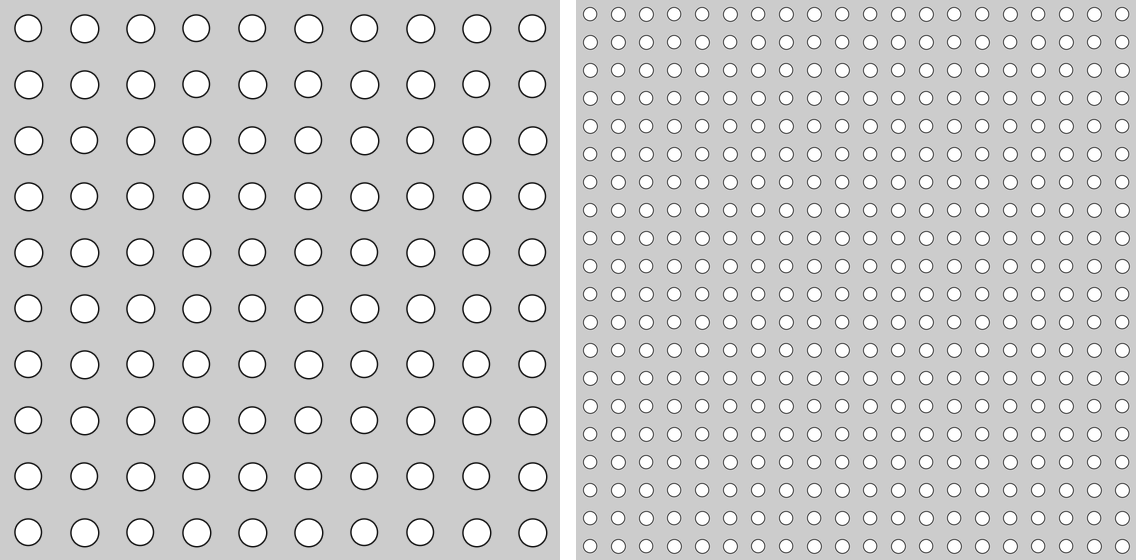
Left, the tile; right, the same tile 2 across and 2 down.
This pattern is drawn by a WebGL 1 fragment shader. Its source:

```glsl
precision highp float;
// Ten by ten grid of white discs with thin dark outlines on grey, in two slightly different sizes.

uniform vec2 u_resolution;

float hash(vec2 cell) {
  vec3 p = fract(vec3(cell.xyx) * vec3(0.1031, 0.1030, 0.0973));
  p += dot(p, p.yzx + 33.33);
  return fract((p.x + p.y) * p.z);
}

// Antialiased coverage of the inside of a distance field
float coverage(float dist, float pixel) {
  return clamp(0.5 - dist / pixel, 0.0, 1.0);
}

void main() {
  vec2 grid = gl_FragCoord.xy / u_resolution * 10.0;
  float pixel = 10.0 / min(u_resolution.x, u_resolution.y);
  vec2 cell = mod(floor(grid), 10.0);

  // Large and small discs share their left and top edges
  float isLarge = step(0.45, hash(cell + 3.0));
  float outerRadius = mix(0.250, 0.261, isLarge);
  vec2 center = vec2(0.254, 0.746) + outerRadius * vec2(1.0, -1.0);
  float dist = length(fract(grid) - center) - outerRadius;

  // Outline first, then the white fill inset by the line width
  vec3 color = mix(vec3(0.8), vec3(0.07), coverage(dist, pixel));
  color = mix(color, vec3(1.0), coverage(dist + 0.026, pixel));
  gl_FragColor = vec4(color, 1.0);
}
```
